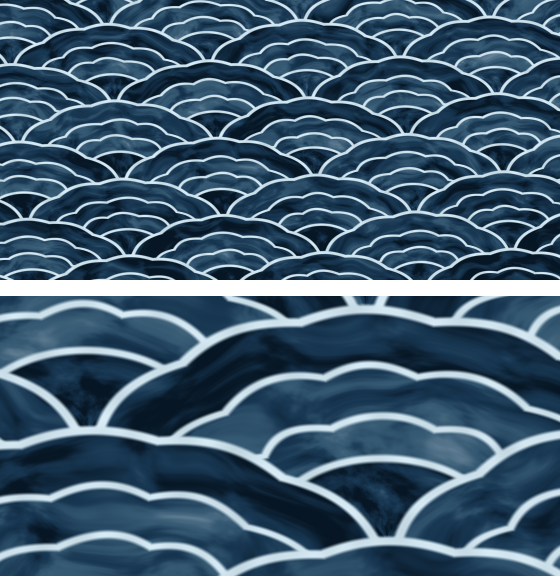
Top: the whole. Bottom: its middle third, enlarged.
Reproduce this pattern procedurally as a Shadertoy shader.

```glsl
// Overlapping scalloped wave scales of marbled blue glass with pale raised outlines.

float hash(vec2 p) {
    return fract(sin(dot(p, vec2(127.1, 311.7))) * 43758.55);
}

vec2 gradient(vec2 cell) {
    float angle = 6.2832 * hash(cell);
    return vec2(cos(angle), sin(angle));
}

float gradientNoise(vec2 p) {
    vec2 i = floor(p), f = p - i;
    vec2 s = f * f * f * (f * (f * 6.0 - 15.0) + 10.0);
    vec2 e = vec2(1.0, 0.0);
    float low = mix(dot(gradient(i), f), dot(gradient(i + e.xy), f - e.xy), s.x);
    float high = mix(dot(gradient(i + e.yx), f - e.yx), dot(gradient(i + e.xx), f - e.xx), s.x);
    return mix(low, high, s.y);
}

float fbm(vec2 p) {
    float sum = 0.0, amplitude = 1.0;
    for (int i = 0; i < 4; i++) {
        sum += amplitude * gradientNoise(p);
        p = mat2(1.6, 1.2, -1.2, 1.6) * p + 3.7;
        amplitude *= 0.5;
    }
    return sum;
}

vec3 glassColor(float tone) {
    vec3 c = mix(vec3(0.025, 0.085, 0.14), vec3(0.09, 0.21, 0.315), smoothstep(0.05, 0.42, tone));
    c = mix(c, vec3(0.21, 0.35, 0.45), smoothstep(0.38, 0.72, tone));
    return mix(c, vec3(0.42, 0.53, 0.61), smoothstep(0.7, 1.15, tone));
}

// Streaks follow the curve of each band and curl slightly.
float marbleTone(vec2 p, float angle, float radius, vec2 id, int band) {
    float seed = hash(id + 17.0 * float(band));
    vec2 curl = vec2(gradientNoise(p * 9.0), gradientNoise(p * 9.0 + 31.0));
    vec2 streak = vec2(angle * 2.0, radius * 8.0) + 1.1 * curl + 40.0 * seed;
    return vec4(0.35, 0.43, 0.56, 0.29)[band] + 0.3 * (seed - 0.5)
        + 0.5 * fbm(streak) + 0.18 * fbm(p * 5.0) + 0.18 * (p.y - 0.5);
}

void mainImage(out vec4 fragColor, in vec2 fragCoord) {
    vec2 p = fragCoord / iResolution.y;
    float soft = max(0.0055, 1.5 / iResolution.y);

    // Slightly tilted lattice: x counts scales, y counts half-overlapping rows.
    vec2 q = p - vec2(1.128, 0.375);
    q.x += 0.023 * q.x * q.x;
    q += 0.004 * vec2(gradientNoise(p * 4.0), gradientNoise(p * 4.0 + 9.0));
    vec2 lattice = inverse(mat2(0.682, 0.013, -0.013, 0.138)) * q;

    vec3 outlineColor = vec3(0.81, 0.89, 0.93) + 0.08 * gradientNoise(p * 30.0);
    vec3 color = outlineColor;

    // Lower rows cover the rows behind them.
    for (int layer = 0; layer < 3; layer++) {
        float row = floor(lattice.y) - float(layer);
        float across = lattice.x - 0.5 * mod(row, 2.0);
        vec2 id = vec2(floor(across + 0.5), row);
        vec2 e = vec2((across - id.x) / 0.577, 0.5 * (lattice.y - row) + 0.0001);
        float radius = length(e);
        float angle = atan(e.x, e.y);
        float slope = length(e / radius * vec2(2.54, 3.62));

        // Nested cloud edges; the innermost fan has a smooth rim.
        float outline = 0.0, cover = 0.0;
        int band = 0;
        for (int k = 0; k < 4; k++) {
            float vary = hash(id + 5.3 * float(k)) - 0.5;
            float lobe = angle / vec4(0.42, 0.45, 0.54, 1.0)[k];
            lobe += k == 0 ? 0.0 : 0.25 * vary + 0.08 * sin(angle * 5.0 + 9.0 * vary);
            float dip = vec4(0.034, 0.042, 0.036, 0.0)[k] * (1.0 - abs(cos(3.1416 * lobe)));
            float rim = vec4(1.0, 0.765, 0.555, 0.355)[k] - dip;
            rim += k == 0 ? 0.0 : 0.025 * vary;
            float d = (radius - rim) / slope;
            float start = k == 0 ? 0.0025 : 0.0016;
            if (k == 0) cover = 1.0 - smoothstep(start, start + soft, d);
            else if (d < 0.0) band = k;
            float edge = k == 0 ? -d : abs(d);
            outline = max(outline, 1.0 - smoothstep(start, start + soft, edge));
        }

        vec3 glass = glassColor(marbleTone(p, angle, radius, id, band));
        color = mix(color, mix(glass, outlineColor, outline), cover);
    }
    fragColor = vec4(color, 1.0);
}
```
